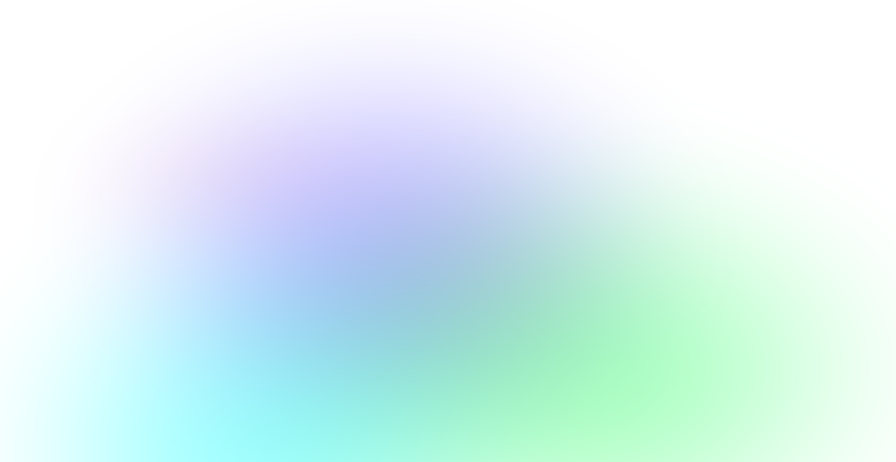
A WebGL 1 fragment shader for this background:

```glsl
precision highp float;
// Soft pastel backdrop: violet, cyan, green and rose glows overlap on white.
// Each glow is an elliptical filter with a smooth, finite falloff; the
// filters multiply, so overlapping tints blend like layers of coloured light gel.

uniform vec2 u_resolution;

// Filter colour at the centre of each glow
#define VIOLET_TINT vec3(0.775, 0.76, 1.0)
#define CYAN_TINT   vec3(0.64, 1.0, 1.0)
#define GREEN_TINT  vec3(0.67, 1.0, 0.76)
#define ROSE_TINT   vec3(1.0, 0.97, 0.985)

// Centre (xy) and radii (zw) as fractions of the canvas
#define VIOLET_SHAPE vec4(0.43, 0.48, 0.44, 0.62)
#define CYAN_SHAPE   vec4(0.29, 0.03, 0.41, 0.70)
#define GREEN_SHAPE  vec4(0.65, 0.20, 0.50, 0.66)
#define ROSE_SHAPE   vec4(0.25, 0.62, 0.25, 0.25)

// Filter of one glow: full tint at the centre, white beyond its ellipse
vec3 glow(vec2 uv, vec4 shape, vec3 tint) {
  vec2 offset = (uv - shape.xy) / shape.zw;
  float falloff = max(1.0 - dot(offset, offset), 0.0);
  return mix(vec3(1.0), tint, falloff * falloff * falloff);
}

void main() {
  vec2 uv = gl_FragCoord.xy / u_resolution;

  // Layer the filters over white
  vec3 color = glow(uv, VIOLET_SHAPE, VIOLET_TINT);
  color *= glow(uv, CYAN_SHAPE, CYAN_TINT);
  color *= glow(uv, GREEN_SHAPE, GREEN_TINT);
  color *= glow(uv, ROSE_SHAPE, ROSE_TINT);

  gl_FragColor = vec4(color, 1.0);
}
```
